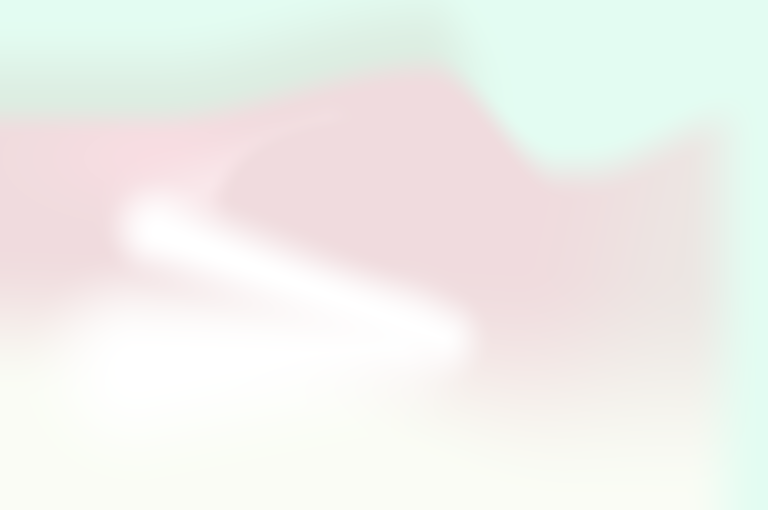
Write a WebGL 1 fragment shader that draws this background.

```glsl
precision mediump float;

uniform vec2 u_resolution;

const vec3 MINT = vec3(0.89, 0.99, 0.948);
const vec3 SAGE = vec3(0.865, 0.93, 0.885);
const vec3 PINK = vec3(0.94, 0.86, 0.87);
const vec3 ROSE = vec3(0.98, 0.87, 0.892);
const vec3 BLUSH = vec3(0.985, 0.925, 0.935);
const vec3 STONE = vec3(0.922, 0.915, 0.895);
const vec3 CREAM = vec3(0.98, 0.99, 0.96);
const vec3 WHITE = vec3(1.0);

// Soft capsule from a to b whose radius runs from ra to rb
float softCapsule(vec2 p, vec2 a, vec2 b, float ra, float rb, float blur) {
  vec2 axis = b - a;
  float t = clamp(dot(p - a, axis) / dot(axis, axis), 0.0, 1.0);
  float d = length(p - a - axis * t) - mix(ra, rb, t);
  return 1.0 - smoothstep(-blur, blur, d);
}

// Gaussian spot with separate horizontal and vertical radii
float softSpot(vec2 p, vec2 center, vec2 radius) {
  vec2 d = (p - center) / radius;
  return exp(-dot(d, d));
}

// Height of the hill line under the mint sky
float hillLine(float x) {
  return 0.77 + 0.1 * smoothstep(0.2, 0.56, x)
    - 0.205 * smoothstep(0.56, 0.73, x)
    + 0.11 * smoothstep(0.76, 0.97, x);
}

// Pink ground fading to cream below and stone at the right
vec3 groundColor(vec2 uv) {
  float low = mix(0.22, 0.0, smoothstep(0.3, 0.75, uv.x));
  float high = mix(0.52, 0.46, uv.x);
  vec3 color = mix(PINK, STONE, 0.75 * smoothstep(0.68, 0.92, uv.x + 0.15 * (0.5 - uv.y)));
  return mix(color, CREAM, 1.0 - smoothstep(low, high, uv.y));
}

// Mint sky, greyer close to the hill at the left
vec3 skyColor(vec2 uv, float height) {
  float haze = (1.0 - smoothstep(0.02, 0.2, height)) * (1.0 - smoothstep(0.54, 0.68, uv.x));
  return mix(MINT, SAGE, haze);
}

void main() {
  vec2 uv = gl_FragCoord.xy / u_resolution;
  vec2 p = uv * vec2(1.5, 1.0);
  vec3 color = groundColor(uv);

  // Rose glow and pale ribbon, cut by the rounded fold
  float fold = smoothstep(0.88, 1.06, length((p - vec2(0.742, 0.61)) / vec2(0.322, 0.166)));
  color = mix(color, ROSE, 0.8 * fold * softSpot(p, vec2(0.31, 0.69), vec2(0.2, 0.09)));
  float ribbon = softCapsule(p, vec2(0.3, 0.58), vec2(0.64, 0.745), 0.06, 0.005, 0.06);
  color = mix(color, BLUSH, 0.75 * fold * ribbon);

  // White sweep: broad lower body and tapering upper arm
  float body = softCapsule(p, vec2(0.27, 0.28), vec2(0.78, 0.32), 0.13, 0.07, 0.11);
  float arm = softCapsule(p, vec2(0.31, 0.545), vec2(0.865, 0.337), 0.06, 0.045, 0.055);
  color = mix(color, WHITE, 1.0 - (1.0 - body) * (1.0 - arm));

  // Mint sky and right border
  float height = uv.y - hillLine(uv.x);
  float blur = mix(0.04, 0.06, smoothstep(0.5, 0.8, uv.x));
  color = mix(color, skyColor(uv, height), smoothstep(-blur, blur, height));
  color = mix(color, MINT, smoothstep(0.89, 0.995, uv.x));

  gl_FragColor = vec4(color, 1.0);
}
```
